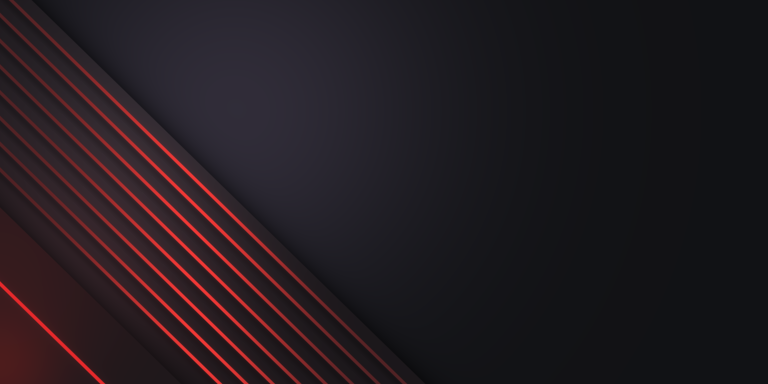
Write a Shadertoy shader that draws this background.

```glsl
// Dark sheets of paper folded across a lower left corner, with thin red neon stripes.
// Each sheet is a half plane along one slanted axis; stripes repeat on that axis,
// and radial falloffs light the backdrop, the stripes and the corner.

// Soft radial light, 1 at the centre
float glow(vec2 p, vec2 centre, float radius) {
    vec2 d = (p - centre) / radius;
    return exp(-dot(d, d));
}

// Antialiased cover of a region where the signed distance is negative
float cover(float dist, float pixel) {
    return smoothstep(pixel, -pixel, dist);
}

// Shadow cast just outside a sheet's edge
float castShadow(float dist, float reach) {
    return exp(-max(dist, 0.0) / reach);
}

void mainImage(out vec4 fragColor, in vec2 fragCoord) {
    vec2 p = fragCoord / iResolution.y;
    float pixel = 0.8 / iResolution.y;

    // Slanted axis: where the diagonal through p meets the bottom edge
    float slant = p.x + p.y / 0.975;
    const float toDistance = 0.698;

    // Backdrop with a violet grey light
    float light = glow(p, vec2(0.61, 0.71), 0.53);
    vec3 color = mix(vec3(0.068, 0.071, 0.082), vec3(0.190, 0.175, 0.222), light);

    // Striped sheet
    float sheetEdge = (slant - 1.108) * toDistance;
    color *= 1.0 - 0.45 * castShadow(sheetEdge, 0.028);
    vec3 sheet = mix(vec3(0.105, 0.090, 0.103), vec3(0.185, 0.170, 0.195),
                     glow(p, vec2(0.42, 0.66), 0.42));
    sheet += vec3(0.055, 0.012, 0.014) * glow(p, vec2(0.22, 0.32), 0.38);

    // Eight evenly spaced stripes, brightest halfway along the sheet
    float index = clamp(round((slant - 0.573) / 0.0688), 0.0, 7.0);
    float offset = (slant - 0.573 - index * 0.0688) * toDistance;
    float heat = exp(-pow((p.x - 0.51) / 0.27, 2.0));
    sheet *= 1.0 - 0.22 * exp(-pow((offset + 0.010) / 0.010, 2.0));
    sheet += vec3(0.10, 0.015, 0.015) * heat * exp(-abs(offset) / 0.008);
    vec3 stripe = mix(vec3(0.30, 0.13, 0.14), vec3(0.95, 0.22, 0.21), heat);
    sheet = mix(sheet, stripe, cover(abs(offset) - 0.0042, pixel));
    color = mix(color, sheet, cover(sheetEdge, pixel));

    // Corner sheet, warmed from the lower left
    float cornerEdge = (slant - 0.472) * toDistance;
    color *= 1.0 - 0.35 * castShadow(cornerEdge, 0.026);
    vec3 corner = mix(vec3(0.115, 0.092, 0.105), vec3(0.205, 0.105, 0.115),
                      glow(p, vec2(0.0, 0.30), 0.32));
    corner += vec3(0.14, 0.01, 0.0) * glow(p, vec2(0.0, 0.03), 0.15);

    // Single bright stripe on the corner
    float lone = abs(slant - 0.268) * toDistance;
    corner += vec3(0.08, 0.01, 0.01) * exp(-lone / 0.008);
    corner = mix(corner, vec3(0.90, 0.16, 0.17), cover(lone - 0.0045, pixel));
    color = mix(color, corner, cover(cornerEdge, pixel));

    fragColor = vec4(color, 1.0);
}
```
